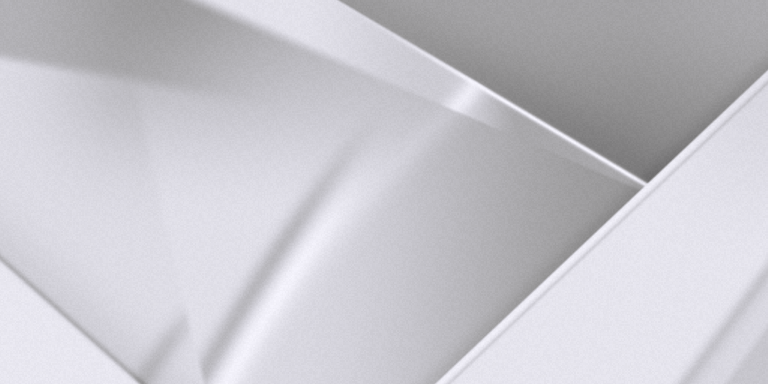
Give the GLSL for this background, as a Shadertoy shader.

```glsl
// Soft silver panels with curved folds, bright rims and a diagonal beam.

float hash(vec2 p) {
    return fract(sin(dot(p, vec2(12.9898, 78.233))) * 43758.5453);
}

// Signed distance to the line a-b, positive on its left.
float side(vec2 p, vec2 a, vec2 b) {
    vec2 d = normalize(b - a);
    return d.x * (p.y - a.y) - d.y * (p.x - a.x);
}

float bell(float d, float width) {
    return exp(-d * d / (width * width));
}

float edge(float d, float softness) {
    return smoothstep(-softness, softness, d);
}

// Wide central sheet with two bent folds.
float sheetTone(vec2 p) {
    float tone = 0.88 - 0.25 * smoothstep(0.72, 1.68, p.x);
    tone -= 0.19 * smoothstep(0.42, 1.0, p.y) * (1.0 - smoothstep(0.65, 1.35, p.x));

    float fold = p.x - (0.515 + 0.56 * p.y + 0.14 * p.y * p.y);
    float fade = 1.0 - smoothstep(0.35, 0.74, p.y);
    tone -= 0.16 * fade * bell(fold, 0.035);
    tone += 0.045 * fade * bell(fold - 0.075, 0.035);

    float crease = p.x - (0.60 + 0.55 * p.y + 0.4 * p.y * p.y);
    tone += 0.03 * bell(crease + 0.02, 0.05);
    return tone - 0.03 * edge(crease - 0.04, 0.07);
}

// Pale facet on the left, shaded toward its upper corner.
float facetTone(vec2 p) {
    float tone = 0.87 - 0.13 * bell(length(p - vec2(0.36, 0.80)), 0.22);
    tone -= 0.06 * bell(side(p, vec2(0.0, 0.323), vec2(0.365, 0.0)), 0.10);
    float streak = side(p, vec2(0.365, 0.0), vec2(0.48, 0.167));
    return tone - 0.11 * bell(streak, 0.03) * (1.0 - smoothstep(0.1, 0.25, p.y));
}

// Narrow strip between the sheet and the dark recess.
float stripTone(vec2 p) {
    float tone = mix(0.89, 0.80, smoothstep(0.75, 1.12, p.x));
    tone -= 0.14 * smoothstep(1.22, 1.36, p.x);
    float glint = side(p, vec2(1.17, 0.70), vec2(1.25, 0.79));
    return tone + 0.13 * bell(glint, 0.03);
}

// Broad beam with a second bevel in its lower corner.
float beamTone(vec2 p, float depth) {
    float tone = 0.90 - 0.05 * smoothstep(1.65, 2.0, p.x) * smoothstep(0.3, 0.75, p.y);
    tone += 0.04 * bell(depth - 0.008, 0.007) - 0.08 * bell(depth - 0.024, 0.005);
    float bevel = -side(p, vec2(1.77, 0.0), vec2(2.0, 0.31));
    tone -= 0.13 * bell(bevel - 0.012, 0.02);
    tone -= 0.05 * edge(bevel - 0.03, 0.015);
    return tone - 0.07 * edge(bevel - 0.095, 0.012);
}

void mainImage(out vec4 fragColor, in vec2 fragCoord) {
    vec2 p = fragCoord / iResolution.xy * vec2(2.0, 1.0);
    float aa = 1.0 / iResolution.y;

    // Sheet and left facet
    float tone = sheetTone(p);
    float drop = 0.792 - p.y;
    float seam = 0.352 + 0.19 * drop + 0.05 * drop * drop - p.x;
    float ridge = side(p, vec2(0.0, 0.857), vec2(0.352, 0.792));
    float facet = edge(seam, 0.010 + 0.012 * p.y) * edge(-ridge, 0.022);
    tone = mix(tone, facetTone(p), facet);

    // Shadow along the upper left
    float shadow = edge(ridge, 0.025) * (1.0 - smoothstep(0.25, 0.75, p.x));
    tone = mix(tone, 0.70 - 0.05 * smoothstep(0.0, 0.35, p.x), shadow);
    tone -= 0.05 * bell(length((p - vec2(0.46, 1.0)) * vec2(1.0, 1.6)), 0.22);

    // Bright lower left corner
    float corner = side(p, vec2(0.0, 0.323), vec2(0.365, 0.0));
    tone = mix(tone, 0.91, edge(-corner, 0.006));
    tone -= 0.12 * bell(corner - 0.004, 0.009);

    // Strip
    float strip = side(p, vec2(0.573, 0.974), vec2(1.667, 0.505));
    float stripSoft = mix(0.022, 0.005, smoothstep(0.6, 1.3, p.x));
    tone = mix(tone, stripTone(p), edge(strip, stripSoft));

    // Dark recess and its shining rim
    float recess = side(p, vec2(0.880, 1.0), vec2(1.6875, 0.521));
    float recessTone = 0.53 + 0.11 * smoothstep(0.55, 1.0, p.y);
    recessTone += 0.03 * smoothstep(1.6, 2.0, p.x) - 0.04 * bell(recess, 0.09);
    tone = mix(tone, recessTone, edge(recess, aa + 0.002));
    float rim = bell(recess + 0.005, 0.005 + 0.5 * aa);
    tone = mix(tone, 0.96, rim * smoothstep(0.85, 1.3, p.x));

    // Beam
    float depth = -side(p, vec2(1.133, 0.0), vec2(2.0, 0.818));
    tone -= 0.06 * bell(depth, 0.03);
    tone = mix(tone, beamTone(p, depth), edge(depth, aa + 0.001));

    // Cool tint in the lights and fine grain
    tone += 0.025 * (hash(floor(p * 256.0)) - 0.5);
    vec3 color = vec3(tone, tone - 0.004, tone + 0.03 * smoothstep(0.55, 0.88, tone));
    fragColor = vec4(clamp(color, 0.0, 1.0), 1.0);
}
```
